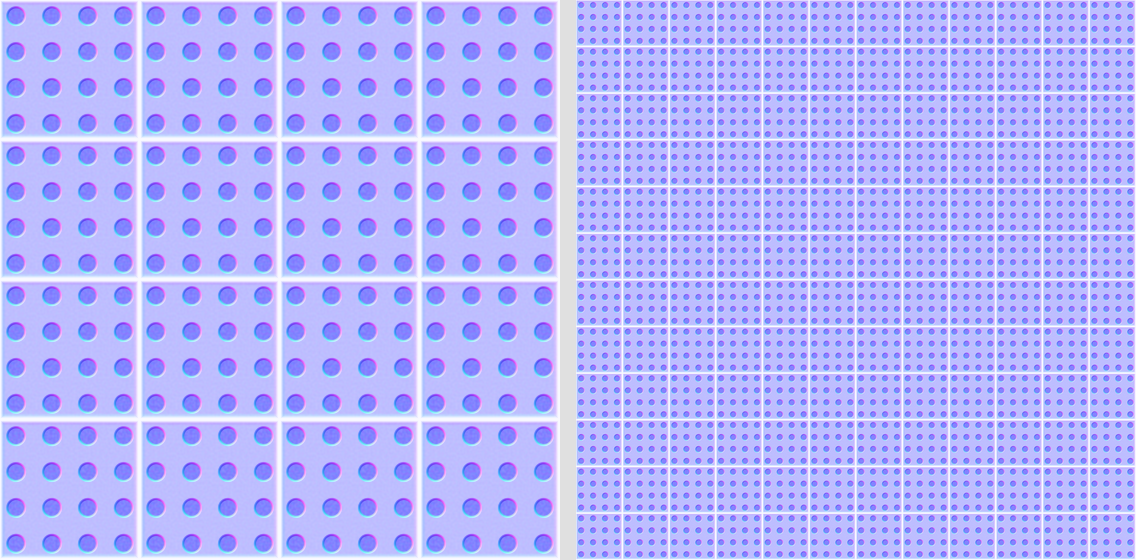
Left, the tile; right, the same tile 3 across and 3 down.
Reproduce this texture map procedurally as a Shadertoy shader.

```glsl
// Relief map of square tiles, each pressed with a grid of round dimples and parted by raised pale joints.
// Signed slopes of a height field are encoded as a normal colour, and the height itself lightens it.
// Fine wrapping gradient noise roughens the slopes, more inside the dimples than on the flat.

const float TILES = 4.0;            // tiles across and down
const float DIMPLES = 4.0;          // dimples across and down one tile
const float DIMPLE_SPACING = 0.2563;
const float GRAIN_CELLS = 48.0;     // noise cells per tile
const float FLOOR_LEVEL = 0.012;    // lightness added by each height
const float FACE_LEVEL = 0.243;
const float JOINT_LEVEL = 0.475;

vec2 hashDirection(vec2 cell, float seed) {
    vec3 q = fract(vec3(cell.xyx + seed) * vec3(0.1031, 0.1030, 0.0973));
    q += dot(q, q.yzx + 33.33);
    float angle = 6.28318 * fract((q.x + q.y) * q.z);
    return vec2(cos(angle), sin(angle));
}

float cornerNoise(vec2 cell, vec2 offset, vec2 corner, float period, float seed) {
    return dot(hashDirection(mod(cell + corner, period), seed), offset - corner);
}

// Gradient noise that wraps after a whole number of cells
float gradientNoise(vec2 p, float period, float seed) {
    vec2 cell = floor(p);
    vec2 f = p - cell;
    vec2 u = f * f * f * (f * (f * 6.0 - 15.0) + 10.0);
    float a = cornerNoise(cell, f, vec2(0, 0), period, seed);
    float b = cornerNoise(cell, f, vec2(1, 0), period, seed);
    float c = cornerNoise(cell, f, vec2(0, 1), period, seed);
    float d = cornerNoise(cell, f, vec2(1, 1), period, seed);
    return mix(mix(a, b, u.x), mix(c, d, u.x), u.y);
}

// Soft step around an edge, never narrower than a pixel
float ramp(float edge, float halfWidth, float x, float pixel) {
    float w = max(halfWidth, pixel);
    return smoothstep(edge - w, edge + w, x);
}

// Steepness of a ramp: one in its middle, zero at both ends
float steepness(float t) {
    return 4.0 * t * (1.0 - t);
}

// Vector from the nearest dimple centre within a tile
vec2 fromDimple(vec2 p) {
    vec2 index = clamp(floor((p - 0.5) / DIMPLE_SPACING + 0.5 * DIMPLES),
                       0.0, DIMPLES - 1.0);
    return p - 0.5 - (index - 0.5 * (DIMPLES - 1.0)) * DIMPLE_SPACING;
}

vec3 encodeNormal(vec2 slope) {
    return 0.5 + 0.5 * normalize(vec3(slope.x, -slope.y, 1.0));
}

void mainImage(out vec4 fragColor, in vec2 fragCoord) {
    vec2 tiled = fragCoord / iResolution.xy * TILES;
    vec2 p = fract(tiled);
    float pixel = 0.75 * TILES / min(iResolution.x, iResolution.y);

    // Dimples
    vec2 radial = fromDimple(p);
    float radius = length(radial);
    float face = ramp(0.0655, 0.012, radius, pixel);
    float wall = steepness(ramp(0.0635, 0.013, radius, pixel));
    vec2 slope = 0.98 * wall * radial / max(radius, 0.001);

    // Raised joints, one per axis
    vec2 q = tiled - vec2(-0.004, 0.004);
    vec2 side = q - round(q);
    vec2 gap = abs(side);
    vec2 joint = 1.0 - vec2(ramp(0.019, 0.014, gap.x, pixel),
                            ramp(0.019, 0.014, gap.y, pixel));
    vec2 flank = vec2(steepness(ramp(0.027, 0.021, gap.x, pixel)),
                      steepness(ramp(0.027, 0.021, gap.y, pixel)));
    slope -= 0.16 * sign(side) * flank * (1.0 - joint.yx);
    float ridge = max(joint.x, joint.y);

    // Grain
    vec2 g = p * GRAIN_CELLS;
    vec2 grain = vec2(gradientNoise(g, GRAIN_CELLS, 3.0),
                      gradientNoise(g, GRAIN_CELLS, 71.0));
    slope += grain * mix(0.16, 0.055, face) * (1.0 - ridge);

    // Height as lightness
    float level = mix(FLOOR_LEVEL, FACE_LEVEL, face);
    level = mix(level, JOINT_LEVEL, ridge);
    vec3 color = encodeNormal(slope) + level;
    fragColor = vec4(clamp(color, 0.0, 1.0), 1.0);
}
```
